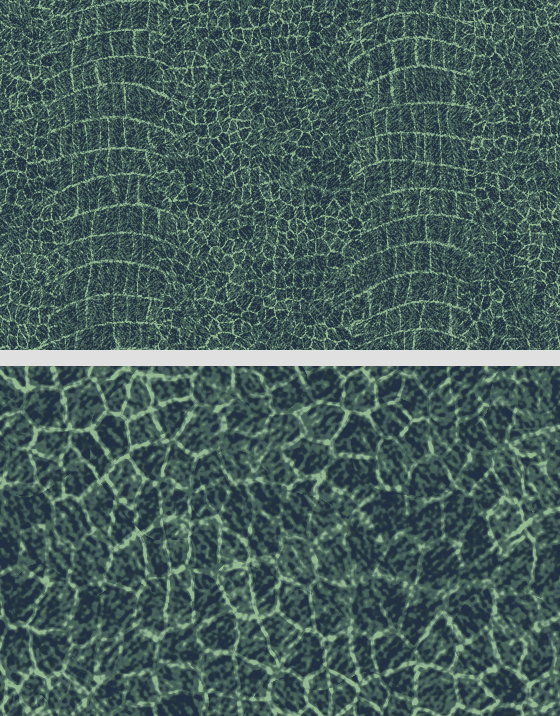
Top, the full canvas; bottom, a detail of the centre.
This texture is drawn by a WebGL 1 fragment shader. Its source:

```glsl
precision highp float;
// Embossed reptile leather: columns of ridged plates between fields of small pebbled scales.

uniform vec2 u_resolution;

const float COLUMN_PERIOD = 0.87;
const float COLUMN_START = 0.31;
const vec2 PLATE_SIZE = vec2(0.036, 0.083);
const vec2 SCALE_DENSITY = vec2(32.0, 26.0);

vec2 hash2(vec2 p) {
  vec3 q = fract(p.xyx * vec3(0.1031, 0.1030, 0.0973));
  q += dot(q, q.yzx + 33.33);
  return fract((q.xx + q.yz) * q.zy);
}

float gradientAt(vec2 cell, vec2 offset) {
  float angle = 6.2832 * hash2(cell).x;
  return dot(vec2(cos(angle), sin(angle)), offset);
}

// Gradient noise, about -0.7 to 0.7
float noise(vec2 p) {
  vec2 i = floor(p);
  vec2 f = p - i;
  vec2 u = f * f * f * (f * (f * 6.0 - 15.0) + 10.0);
  vec2 e = vec2(1.0, 0.0);
  float low = mix(gradientAt(i, f), gradientAt(i + e.xy, f - e.xy), u.x);
  float high = mix(gradientAt(i + e.yx, f - e.yx), gradientAt(i + e.xx, f - e.xx), u.x);
  return mix(low, high, u.y);
}

vec2 warp(vec2 p, float frequency, float amount) {
  return amount * vec2(noise(p * frequency), noise(p * frequency + 41.7));
}

vec2 rotate(vec2 p, float angle) {
  float c = cos(angle);
  float s = sin(angle);
  return vec2(c * p.x - s * p.y, s * p.x + c * p.y);
}

float ridge(float d, float width) {
  return 1.0 - smoothstep(0.25 * width, width, d);
}

vec2 scaleCentre(vec2 cell) {
  return cell + 0.5 + 0.78 * (hash2(cell + 57.0) - 0.5);
}

// Voronoi scales: x = distance to the border, y = random value of the scale
vec2 scales(vec2 p) {
  vec2 base = floor(p);
  vec2 nearest = vec2(0.0);
  vec2 nearestCell = base;
  float best = 9.0;
  for (int j = -1; j <= 1; j++) {
    for (int i = -1; i <= 1; i++) {
      vec2 cell = base + vec2(float(i), float(j));
      vec2 r = scaleCentre(cell) - p;
      if (dot(r, r) < best) {
        best = dot(r, r);
        nearest = r;
        nearestCell = cell;
      }
    }
  }
  float border = 9.0;
  for (int j = -2; j <= 2; j++) {
    for (int i = -2; i <= 2; i++) {
      vec2 r = scaleCentre(nearestCell + vec2(float(i), float(j))) - p;
      vec2 across = r - nearest;
      if (dot(across, across) > 0.0001)
        border = min(border, dot(0.5 * (r + nearest), normalize(across)));
    }
  }
  return vec2(border, hash2(nearestCell + 11.0).x);
}

// Arched plates: x = cross ridge, y = upright ridge, z = bevel shade
vec3 plates(vec2 p, float side, float column) {
  float arch = p.y + 1.3 * side * side - 0.08 * side;
  float row = arch / PLATE_SIZE.y + 0.45 * column + 0.5 * noise(p * vec2(3.0, 4.5));
  float rowId = floor(row);
  float rowFrac = row - rowId;
  float across = side / PLATE_SIZE.x + 5.0 * hash2(vec2(rowId + 20.0, column + 9.0)).x;
  across += 0.6 * noise(vec2(across * 0.8, row * 0.7 + rowId * 3.7));
  float plateId = floor(across + 0.5);
  float d = across + 0.5 - plateId;
  float strength = mix(0.35, 1.0, hash2(vec2(plateId + 50.0, rowId + 30.0)).y);
  float crossRidge = ridge(min(rowFrac, 1.0 - rowFrac) * PLATE_SIZE.y, 0.0055);
  float upright = strength * ridge(abs(d - 0.5) * PLATE_SIZE.x, 0.0036);
  float shade = 0.35 * (0.5 - abs(d - 0.65)) * strength - 0.1;
  return vec3(crossRidge, upright, shade);
}

// Navy through teal to pale green
vec3 leatherColor(float tone) {
  float t = 5.0 * clamp(tone, 0.0, 1.0);
  vec3 c = mix(vec3(0.13, 0.19, 0.26), vec3(0.16, 0.24, 0.25), clamp(t, 0.0, 1.0));
  c = mix(c, vec3(0.27, 0.36, 0.37), clamp(t - 1.0, 0.0, 1.0));
  c = mix(c, vec3(0.29, 0.41, 0.34), clamp(t - 2.0, 0.0, 1.0));
  c = mix(c, vec3(0.44, 0.55, 0.49), clamp(t - 3.0, 0.0, 1.0));
  return mix(c, vec3(0.59, 0.73, 0.57), clamp(t - 4.0, 0.0, 1.0));
}

void main() {
  vec2 p = gl_FragCoord.xy / u_resolution.y;
  vec2 bent = p + warp(p, 5.0, 0.035) + warp(p, 70.0, 0.004);

  // Plate columns with ragged flanks
  float position = (p.x - COLUMN_START + 0.04 * noise(vec2(p.y * 2.0, 3.3))) / COLUMN_PERIOD + 0.5;
  float column = floor(position);
  float side = (position - column - 0.5) * COLUMN_PERIOD;
  float flank = abs(side) + 0.07 * noise(p * 9.0);
  float plateMask = 1.0 - smoothstep(0.115, 0.16, flank);
  float ridgeMask = 1.0 - smoothstep(0.15, 0.23, flank);
  vec3 plate = plates(p + warp(p, 60.0, 0.004), side, column);

  // Scale borders and small wrinkles
  vec2 scale = scales(bent * SCALE_DENSITY);
  float relief = clamp(0.85 + 0.7 * noise(p * 7.0) + 0.5 * noise(p * 40.0), 0.2, 1.0);
  float scaleLine = relief * ridge(scale.x / SCALE_DENSITY.y, 0.0044);
  float wrinkle = ridge(abs(noise(bent * 42.0 + 8.0)), 0.09) * smoothstep(-0.15, 0.35, noise(p * 6.0 + 19.0));
  float plateLine = max(plate.x * ridgeMask, plate.y * plateMask) * mix(0.7, 1.0, relief);
  float line = max(max(scaleLine * (1.0 - plateMask), plateLine), 0.45 * wrinkle);

  // Diagonal hatching and fine grain
  float lean = noise(p * 11.0 + 5.0) > 0.0 ? 0.8 : -0.65;
  float hatch = noise(rotate(p, lean) * vec2(187.0, 63.0));
  float grain = noise(rotate(p, 0.35) * 213.0 + 17.0);
  float shade = mix(0.22 * (scale.y - 0.5), plate.z + 0.08, plateMask);
  float tone = 0.26 + shade + 0.75 * hatch + 0.6 * grain + 0.15 * noise(p * 25.0) + 0.6 * line;

  gl_FragColor = vec4(leatherColor(tone), 1.0);
}
```
